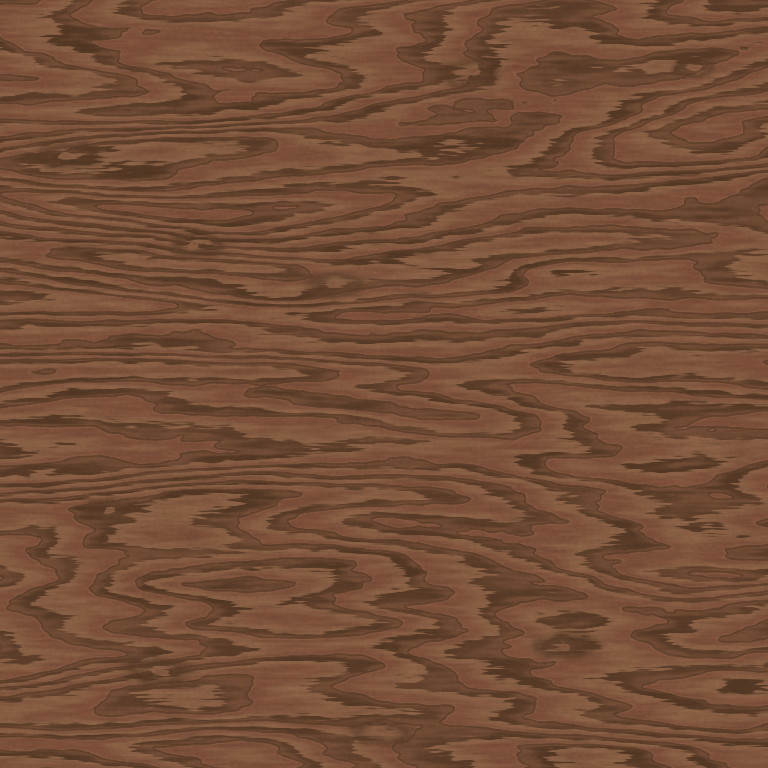
A WebGL 1 fragment shader for this texture:

```glsl
precision highp float;
uniform vec2 u_resolution;

#define GRAIN_SCALE vec2(1.7, 11.0)
#define RING_COUNT 5.0
#define RING_TILT 9.0
#define FIBRE_SCALE vec2(38.0, 330.0)
#define LINE_WIDTH 0.0011
#define KNOT_GRID vec2(3.0, 4.0)
#define KNOT_SIZE vec2(0.032, 0.014)
#define KNOT_CHANCE 0.6
#define UMBER vec3(0.330, 0.222, 0.145)
#define BROWN vec3(0.435, 0.290, 0.203)
#define RUSSET vec3(0.486, 0.308, 0.225)
#define TAN vec3(0.525, 0.366, 0.262)

float hash(vec2 p) {
  return fract(sin(dot(p, vec2(127.1, 311.7))) * 43758.5453);
}

float slope(vec2 cell, vec2 offset) {
  float angle = 6.2832 * hash(cell);
  return dot(vec2(cos(angle), sin(angle)), offset);
}

// Gradient noise, roughly -0.6 to 0.6
float noise(vec2 p) {
  vec2 i = floor(p), f = p - i;
  vec2 u = f * f * f * (f * (f * 6.0 - 15.0) + 10.0);
  vec2 e = vec2(1.0, 0.0);
  return mix(mix(slope(i, f), slope(i + e.xy, f - e.xy), u.x),
             mix(slope(i + e.yx, f - e.yx), slope(i + e.xx, f - e.xx), u.x), u.y);
}

// Growth field: x = ring height, y = knot stain
vec2 growth(vec2 p) {
  vec2 w = p;
  w.y += 0.05 * noise(p * vec2(1.3, 3.0) + 7.0);
  w.x += 0.25 * noise(p * vec2(0.8, 7.0) + 31.0);
  float h = RING_TILT * w.y + RING_COUNT * noise(w * GRAIN_SCALE + 3.0);
  h += 1.5 * noise(w * GRAIN_SCALE * 2.3 + 17.0);
  h += 0.32 * noise(p * vec2(13.0, 65.0));
  h += 0.10 * noise(p * vec2(45.0, 130.0));

  // Knots on a jittered grid replace the field with closed rings
  float stain = 0.0;
  vec2 home = floor(p * KNOT_GRID);
  for (int j = -1; j <= 1; j++) {
    for (int i = -1; i <= 1; i++) {
      vec2 cell = home + vec2(float(i), float(j));
      float present = step(hash(cell + 5.3), KNOT_CHANCE);
      vec2 jitter = 0.15 + 0.7 * vec2(hash(cell + 11.7), hash(cell + 23.1));
      float size = mix(0.65, 1.1, hash(cell + 41.9));
      vec2 q = (p - (cell + jitter) / KNOT_GRID) / (KNOT_SIZE * size);
      q += 0.5 * vec2(noise(p * 40.0), noise(p * 40.0 + 9.0));
      float r = length(q);
      h = mix(h, floor(h) + 0.2 + 1.1 * r, present * exp(-r * r * 1.6));
      stain += present * exp(-6.0 * (r - 0.95) * (r - 0.95));
    }
  }
  return vec2(h, stain);
}

void main() {
  vec2 p = gl_FragCoord.xy / u_resolution.y;
  float pixel = 1.0 / u_resolution.y;

  // Ring phase and steepness
  vec2 g = growth(p);
  float eps = 0.0008;
  vec2 gradient = vec2(growth(p + vec2(eps, 0.0)).x, growth(p + vec2(0.0, eps)).x) - g.x;
  float steep = clamp(length(gradient) / eps, 4.0, 220.0);
  float phase = fract(g.x);
  float fibre = noise(p * FIBRE_SCALE);
  float streak = noise(p * vec2(14.0, 150.0) + 50.0);
  float patchy = noise(p * vec2(5.0, 24.0) + 80.0);

  // Early wood fades from russet to tan, then breaks into ragged late wood
  vec3 color = mix(RUSSET, TAN, smoothstep(0.12, 0.55, phase + 0.2 * streak));
  float edge = 0.62 + 0.20 * fibre + 0.16 * streak;
  float soft = 0.03 + 0.6 * pixel * steep;
  vec3 late = mix(UMBER, BROWN, smoothstep(0.70, 0.96, phase + 0.25 * streak - 0.15 * patchy));
  late = mix(late, BROWN, clamp(0.25 - 0.8 * patchy, 0.0, 0.7));
  color = mix(color, late, smoothstep(edge - soft, edge + soft, phase));

  // Crisp ring line with a pale rim on its inner side
  float inner = phase / steep;
  float lineDistance = min(phase, 1.0 - phase) / steep;
  float rim = smoothstep(0.0, 0.0015, inner) * (1.0 - smoothstep(0.0015, 0.0045, inner));
  color = mix(color, TAN, 0.5 * rim);
  float line = 1.0 - smoothstep(LINE_WIDTH - 0.5 * pixel, LINE_WIDTH + 0.6 * pixel, lineDistance);
  color = mix(color, UMBER, 0.62 * line);

  // Knot stain and fine fibres
  color = mix(color, UMBER, 0.6 * clamp(g.y, 0.0, 1.0));
  color *= 1.0 + 0.07 * fibre + 0.06 * streak + 0.05 * noise(p * 190.0);
  gl_FragColor = vec4(color, 1.0);
}
```
